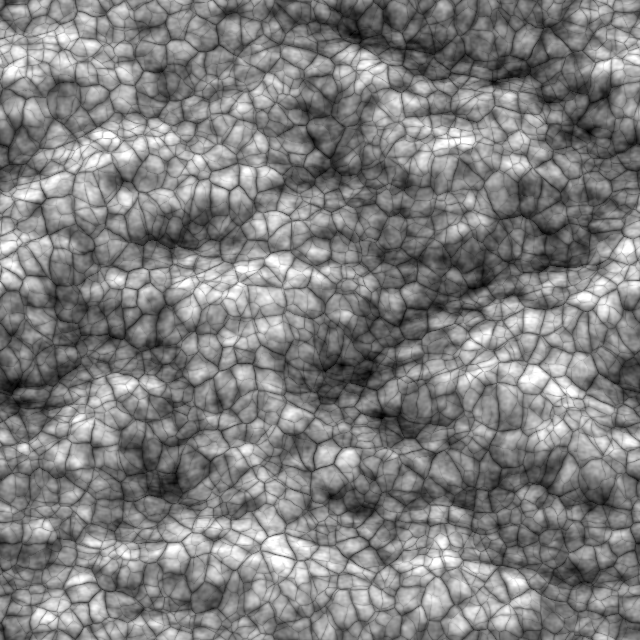
This texture is drawn by a Shadertoy shader. Its source:

```glsl
// Lumpy grey rock lit from above: broad gradient-noise relief with steep upper
// crests, split by two scales of wrapped Voronoi cells into rounded, cracked
// stones. Every lattice wraps on whole periods, so the surface tiles.

const float TAU = 6.2831853;

// Two random values for a lattice cell that wraps on the period
vec2 hash2(vec2 cell, vec2 period) {
    uvec2 v = uvec2(floor(mod(cell + 0.5, period))) + uvec2(period) * 71u;
    v = v * 1664525u + 1013904223u;
    v.x += v.y * 1664525u;
    v.y += v.x * 1664525u;
    v ^= v >> 16u;
    v.x += v.y * 1664525u;
    v.y += v.x * 1664525u;
    v ^= v >> 16u;
    return vec2(v & 65535u) / 65536.0;
}

float cornerSlope(vec2 cell, vec2 offset, vec2 period) {
    float angle = TAU * hash2(cell, period).x;
    return dot(vec2(cos(angle), sin(angle)), offset);
}

// Periodic gradient noise, roughly -0.7 to 0.7
float gradientNoise(vec2 uv, vec2 period) {
    vec2 p = uv * period;
    vec2 i = floor(p), f = p - i;
    vec2 w = f * f * f * (f * (f * 6.0 - 15.0) + 10.0);
    vec2 e = vec2(1, 0);
    return mix(
        mix(cornerSlope(i, f, period), cornerSlope(i + e.xy, f - e.xy, period), w.x),
        mix(cornerSlope(i + e.yx, f - e.yx, period), cornerSlope(i + 1.0, f - 1.0, period), w.x),
        w.y);
}

float relief(vec2 uv) {
    float height = 0.0, amplitude = 1.0;
    vec2 period = vec2(4, 6);
    for (int octave = 0; octave < 6; octave++) {
        height += amplitude * gradientNoise(uv + 0.17 * float(octave), period);
        amplitude *= 0.6;
        period *= 2.0;
    }
    return height;
}

// x: crack closeness, y: rounded top-lit shade, z: random tone of the stone
vec3 stones(vec2 uv, float count) {
    vec2 p = uv * count;
    vec2 home = floor(p);
    float nearest = 9.0, second = 9.0, rise = 0.0, tone = 0.0;
    for (int y = -2; y <= 2; y++)
    for (int x = -2; x <= 2; x++) {
        vec2 cell = home + vec2(x, y);
        vec2 rnd = hash2(cell, vec2(count));
        vec2 away = p - cell - rnd;
        float d = length(away);
        if (d < nearest) {
            second = nearest;
            nearest = d;
            rise = away.y;
            tone = fract(rnd.x * 7.0 + rnd.y * 13.0) - 0.5;
        } else {
            second = min(second, d);
        }
    }
    return vec3(exp(-8.0 * (second - nearest)), 0.45 - nearest + 0.6 * rise, tone);
}

void mainImage(out vec4 fragColor, in vec2 fragCoord) {
    vec2 uv = fragCoord / iResolution.xy;

    // Lean the hills upward: sharp crests above, slow fades below
    float hill = gradientNoise(uv, vec2(4, 6)) + 0.5 * gradientNoise(uv + 0.17, vec2(8, 12));
    vec2 ground = uv - vec2(0.0, 0.035 * hill);

    // Broad light and dark, with slopes facing up made brighter
    float height = relief(ground);
    float slope = height - relief(ground + vec2(0.0, 0.018));
    float tone = 0.6 + 0.5 * height + 0.45 * slope;

    // Bend the cell borders so that the stones are irregular
    vec2 bend = 0.008 * vec2(gradientNoise(uv, vec2(16)), gradientNoise(uv + 0.37, vec2(16)))
              + 0.003 * vec2(gradientNoise(uv, vec2(56)), gradientNoise(uv + 0.37, vec2(56)));
    vec3 large = stones(ground + bend, 27.0);
    vec3 small = stones(ground + 1.4 * bend + 0.21, 43.0);

    // Rounded stones and cracks of uneven depth
    tone += 0.17 * large.y + 0.07 * small.y + 0.1 * large.z + 0.05 * small.z;
    float depth = gradientNoise(uv + 0.61, vec2(14));
    tone *= 1.0 - clamp(0.44 + 0.4 * depth, 0.15, 0.7) * large.x;
    tone *= 1.0 - clamp(0.22 - 0.4 * depth, 0.05, 0.45) * small.x;

    // Fine mottling
    tone += 0.06 * gradientNoise(uv, vec2(96)) + 0.04 * gradientNoise(uv, vec2(180));

    fragColor = vec4(vec3(clamp(tone, 0.0, 1.0)), 1.0);
}
```
